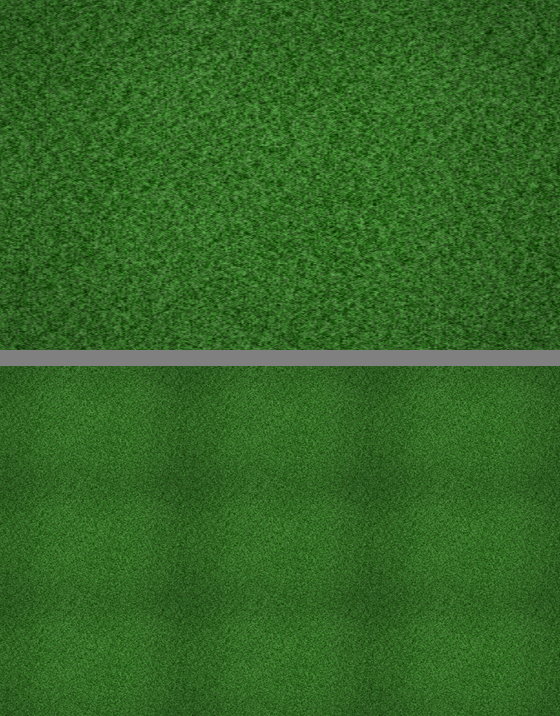
Top: one tile. Bottom: repeated 3 by 3.
Reproduce this texture procedurally as a Shadertoy shader.

```glsl
// Dense short green turf of fine mottled flecks, softly darker towards the rim.

float hash(vec2 cell) {
    return fract(sin(dot(cell, vec2(12.9898, 78.233))) * 43758.5453);
}

// Value noise that wraps after a whole number of cells
float wrapNoise(vec2 uv, vec2 cells, float seed) {
    vec2 p = uv * cells;
    vec2 cell = floor(p);
    vec2 f = smoothstep(0.0, 1.0, p - cell);
    vec2 lo = mod(cell, cells);
    vec2 hi = mod(cell + 1.0, cells);
    float bottom = mix(hash(lo + seed), hash(vec2(hi.x, lo.y) + seed), f.x);
    float top = mix(hash(vec2(lo.x, hi.y) + seed), hash(hi + seed), f.x);
    return mix(bottom, top, f.y);
}

vec3 turf(vec2 uv) {
    // Small flecks slanting both ways and upright; whole-number shears keep the wrap
    vec2 leanLeft = vec2(uv.x + uv.y, uv.y);
    vec2 leanRight = vec2(uv.x - uv.y, uv.y);
    float flecks = wrapNoise(leanLeft, vec2(283.0, 263.0), 3.7)
                 + wrapNoise(leanRight, vec2(297.0, 251.0), 19.3)
                 + wrapNoise(uv, vec2(307.0, 157.0), 83.1) - 1.5;
    float mottle = wrapNoise(uv, vec2(48.0, 30.0), 41.9) - 0.5;
    float light = 0.35 * flecks + 0.04 * mottle;

    // Some flecks are drier and greyer than the others
    float dryness = wrapNoise(uv, vec2(291.0, 193.0), 67.1) - 0.5;
    vec3 green = vec3(0.193, 0.403, 0.139);
    return green + vec3(0.44, 0.58, 0.42) * light + vec3(0.08, -0.02, 0.09) * dryness;
}

void mainImage(out vec4 fragColor, in vec2 fragCoord) {
    // Average four samples per pixel to smooth the flecks
    vec3 color = vec3(0.0);
    for (int i = 0; i < 4; i++) {
        vec2 offset = (vec2(i % 2, i / 2) - 0.5) * 0.5;
        color += 0.25 * turf((fragCoord + offset) / iResolution.xy);
    }

    // Periodic shading: brightest in the middle, smooth across the borders
    vec2 rim = pow(abs(cos(3.14159 * fragCoord / iResolution.xy)), vec2(4.0));
    color *= 1.08 - dot(rim, vec2(0.12, 0.09));

    fragColor = vec4(clamp(color, 0.0, 1.0), 1.0);
}
```
